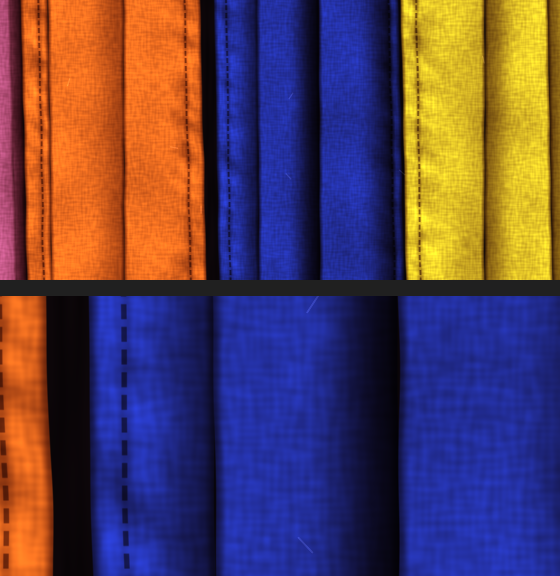
Top: the whole. Bottom: its middle third, enlarged.
This texture is drawn by a Shadertoy shader. Its source:

```glsl
#define PINK vec3(0.76, 0.34, 0.52)
#define ORANGE vec3(0.95, 0.44, 0.13)
#define BLUE vec3(0.14, 0.19, 0.64)
#define YELLOW vec3(0.90, 0.78, 0.16)
#define GAP vec3(0.04, 0.02, 0.03)
#define STITCH_PITCH 0.027
#define STITCH_WIDTH 0.0016
#define EDGE_ROUNDING 0.007
#define WEAVE 0.13
#define PUCKER 0.55
#define LINT_COUNT 7

const float TAU = 6.2831853;
const int FOLDS = 11;

// Each fold: left edge, right edge, seam position (-1 for none),
// shadow depth (positive darkens the right side, negative the left)
const vec4 folds[FOLDS] = vec4[FOLDS](
    vec4(-0.040, 0.043, -1.0, 0.75), vec4(-0.030, 0.0245, -1.0, 0.15),
    vec4(0.043, 0.089, 0.0735, 0.30), vec4(0.089, 0.2215, -1.0, 0.32),
    vec4(0.2215, 0.363, 0.335, 0.22), vec4(0.387, 0.461, 0.4075, 0.48),
    vec4(0.461, 0.5705, -1.0, 0.82), vec4(0.5705, 0.716, 0.699, 0.78),
    vec4(0.721, 0.8655, 0.7475, 0.12), vec4(0.866, 0.982, -1.0, -0.45),
    vec4(0.9825, 1.090, -1.0, -0.50));

vec2 hash2(vec2 p) {
    vec3 q = fract(p.xyx * vec3(0.1031, 0.1030, 0.0973));
    q += dot(q, q.yzx + 33.33);
    return fract((q.xx + q.yz) * q.zy);
}

float cornerSlope(vec2 cell, vec2 offset) {
    float angle = TAU * hash2(cell).x;
    return dot(vec2(cos(angle), sin(angle)), offset);
}

float gradientNoise(vec2 p) {
    vec2 i = floor(p), f = p - i;
    vec2 u = f * f * f * (f * (f * 6.0 - 15.0) + 10.0);
    vec2 e = vec2(1.0, 0.0);
    return mix(mix(cornerSlope(i, f), cornerSlope(i + e, f - e), u.x),
               mix(cornerSlope(i + e.yx, f - e.yx), cornerSlope(i + 1.0, f - 1.0), u.x), u.y);
}

// Dye of the panel that a fold belongs to
vec3 panelDye(int index) {
    int panel = (index + 1) / 3;
    return panel == 0 ? PINK : panel == 1 ? ORANGE : panel == 2 ? BLUE : YELLOW;
}

// Shadow across one fold, with its rounded edges and its hem
float foldShade(vec4 fold, float x) {
    float t = (x - fold.x) / (fold.y - fold.x);
    float depth = fold.w;
    float shade = depth > 0.0 ? 1.0 - depth * smoothstep(0.45, 1.0, t)
                              : 1.0 + depth * (1.0 - smoothstep(0.0, 0.5, t));
    if (fold.z > 0.5 * (fold.x + fold.y))
        shade += 0.6 * depth * smoothstep(fold.z - 0.003, fold.z + 0.008, x);
    float edge = min(x - fold.x, fold.y - x);
    return shade * mix(0.55, 1.0, smoothstep(0.0, EDGE_ROUNDING, edge));
}

// Sewn line: a soft groove with dark dashes
float seamShade(float offset, float y, float px) {
    float dash = abs(fract(y / STITCH_PITCH) - 0.5);
    float thread = 1.0 - smoothstep(STITCH_WIDTH - px, STITCH_WIDTH + px, abs(offset));
    float groove = exp(-pow(offset / 0.005, 2.0));
    return (1.0 - 0.20 * groove) * (1.0 - 0.45 * thread * smoothstep(0.12, 0.22, dash));
}

// Soft dents over the cloth, crowding beside the seam
float wrinkles(vec2 p, float seamOffset, float seed) {
    float nearSeam = exp(-abs(seamOffset) * 45.0);
    float broad = gradientNoise(vec2(p.x * 7.0 + seed * 9.0, p.y * 4.5));
    float tight = gradientNoise(vec2(p.x * 13.0 + seed * 5.0, p.y * 17.0 + p.x * 9.0));
    return 0.17 * broad + PUCKER * nearSeam * tight;
}

// Stray fibres scattered over the cloth
float lint(vec2 p, float px) {
    float cover = 0.0;
    for (int i = 0; i < LINT_COUNT; i++) {
        vec2 h = hash2(vec2(float(i) * 7.3 + 2.0, 4.7));
        vec2 along = 0.012 * vec2(cos(TAU * h.y), sin(TAU * h.y));
        vec2 d = p - h * vec2(2.0, 1.0);
        d -= along * clamp(dot(d, along) / dot(along, along), -1.0, 1.0);
        cover = max(cover, 1.0 - smoothstep(0.0005, 0.0005 + 2.0 * px, length(d)));
    }
    return cover;
}

void mainImage(out vec4 fragColor, in vec2 fragCoord) {
    vec2 uv = fragCoord / iResolution.xy;
    vec2 p = fragCoord / iResolution.y;
    float px = 1.0 / iResolution.x;

    // Hanging cloth leans a little, more at the panel borders
    float lean = 0.0055 + 0.0055 * cos(TAU * (uv.x - 0.02) / 0.335);
    float x = uv.x - lean * (0.5 - uv.y);

    // Crossed threads of the weave
    float weave = gradientNoise(p * vec2(28.0, 125.0)) + gradientNoise(p * vec2(125.0, 28.0));

    vec3 color = GAP * (1.0 + 0.6 * gradientNoise(p * vec2(60.0, 5.0)));
    for (int i = 0; i < FOLDS; i++) {
        vec4 fold = folds[i];
        float seed = float(i);
        float wx = x + 0.0025 * gradientNoise(vec2(seed * 3.7, uv.y * 6.0));
        float seamOffset = wx - fold.z;
        float shade = foldShade(fold, wx) * seamShade(seamOffset, uv.y, px);
        shade *= 1.0 + wrinkles(p, seamOffset, seed) + WEAVE * weave;
        vec3 cloth = panelDye(i) * pow(vec3(max(shade, 0.02)), vec3(1.0, 1.35, 1.35));
        float cover = smoothstep(-px, px, wx - fold.x) * smoothstep(-px, px, fold.y - wx);
        color = mix(color, cloth, cover);
    }
    color = mix(color, color * 1.15 + 0.12, 0.6 * lint(p, 0.5 / iResolution.y));
    fragColor = vec4(clamp(color, 0.0, 1.0), 1.0);
}
```
